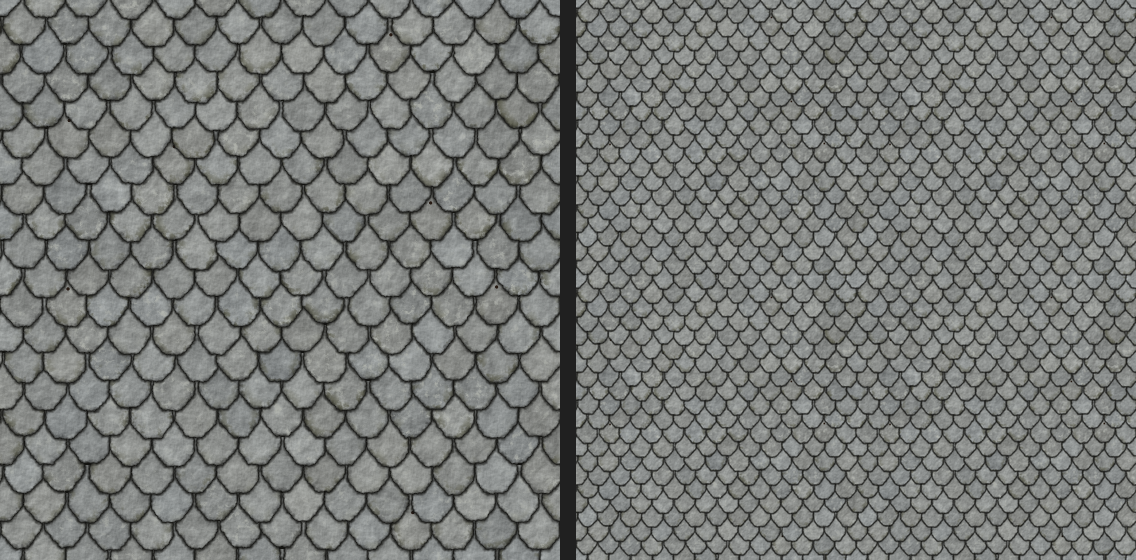
Left: one tile. Right: repeated 2 by 2.
This texture is drawn by a WebGL 1 fragment shader. Its source:

```glsl
precision highp float;
// Weathered grey slate roof: overlapping tiles with clipped lower corners, seamless.

uniform vec2 u_resolution;

const float COLUMNS = 13.0;
const float ROWS = 20.0;
const float PITCH = COLUMNS / ROWS;   // row spacing, in tile widths
const vec2 PHASE = vec2(0.04, 0.4);   // shift of the grid, in columns and rows

const vec3 SLATE = vec3(0.555, 0.567, 0.560);
const vec3 LICHEN = vec3(0.71, 0.72, 0.69);
const vec3 MOSS = vec3(0.30, 0.30, 0.23);
const vec3 CREVICE = vec3(0.075, 0.075, 0.065);
const vec3 RUST = vec3(0.16, 0.11, 0.08);

vec2 hash2(vec2 p) {
  vec3 q = fract(p.xyx * vec3(0.1031, 0.1030, 0.0973));
  q += dot(q, q.yzx + 33.33);
  return fract((q.xx + q.yz) * q.zy);
}

float cornerSlope(vec2 cell, vec2 offset, float period) {
  float angle = 6.2832 * hash2(mod(cell, period) + 0.5).x;
  return dot(vec2(cos(angle), sin(angle)), offset);
}

// Gradient noise that wraps after a whole period, about -0.7 to 0.7
float gradientNoise(vec2 p, float period) {
  vec2 i = floor(p), f = p - i;
  vec2 s = f * f * f * (f * (f * 6.0 - 15.0) + 10.0);
  vec2 e = vec2(1.0, 0.0);
  float low = mix(cornerSlope(i, f, period), cornerSlope(i + e, f - e, period), s.x);
  float high = mix(cornerSlope(i + e.yx, f - e.yx, period),
                   cornerSlope(i + e.xx, f - e.xx, period), s.x);
  return mix(low, high, s.y);
}

float fbm(vec2 p, float period) {
  float sum = 0.0, gain = 0.6;
  for (int i = 0; i < 4; i++) {
    sum += gain * gradientNoise(p, period);
    p *= 2.0;
    period *= 2.0;
    gain *= 0.6;
  }
  return sum;
}

// Signed distance to a tile; the origin is the middle of its lower edge
float tileDistance(vec2 p, vec2 seed) {
  float side = abs(p.x);
  float foot = 0.185 + (seed.x - 0.5) * 0.07 + (seed.y - 0.5) * 0.09 * sign(p.x);
  float clip = dot(vec2(side - foot, p.y), vec2(0.77, -0.64));
  float straight = max(side - 0.485, -p.y);
  float blend = max(0.06 - abs(clip - straight), 0.0);
  return max(clip, straight) + blend * blend / 0.24;
}

void main() {
  vec2 uv = gl_FragCoord.xy / u_resolution;
  vec2 p = uv * COLUMNS;
  float grain = fbm(p * 4.0, COLUMNS * 4.0);
  float lit = fbm(p * 4.0 + vec2(-0.10, 0.14), COLUMNS * 4.0);
  float chips = 0.025 * gradientNoise(p * 6.0, COLUMNS * 6.0)
              + 0.022 * gradientNoise(p * 15.0, COLUMNS * 15.0);

  // Lay rows upward, keeping the topmost tile and the nearest edge above it
  float baseRow = floor(uv.y * ROWS - PHASE.y);
  float rim = 0.0, gap = 0.0;
  vec2 local = vec2(0.0), tile = vec2(0.0);
  for (int j = -1; j <= 1; j++) {
    float row = baseRow + float(j);
    float stagger = PHASE.x + 0.5 * mod(row + 1.0, 2.0);
    float baseColumn = floor(p.x - stagger + 0.5);
    for (int i = -1; i <= 1; i++) {
      float column = baseColumn + float(i);
      vec2 id = mod(vec2(column, row), vec2(COLUMNS, ROWS));
      vec2 shift = (hash2(id + 31.0) - 0.5) * vec2(0.07, 0.09);
      vec2 q = p - vec2(column + stagger, (row + PHASE.y) * PITCH) - shift;
      float tilt = (hash2(id + 57.0).x - 0.5) * 0.14;
      q += tilt * vec2(-q.y, q.x);
      float d = tileDistance(q, hash2(id + 83.0)) + chips;
      if (d < 0.0) {
        rim = -d;
        gap = 1.0;
        local = q;
        tile = id;
      } else {
        gap = min(gap, d);
      }
    }
  }

  // Stone tone: each tile has its own shade, blotches and lichen cover
  vec2 shade = hash2(tile + 113.0);
  vec2 wear = hash2(tile + 151.0);
  vec2 seedOffset = floor(hash2(tile + 197.0) * 50.0);
  float blotch = fbm(local * 2.2 + seedOffset, 64.0);
  float speckle = fbm(local * 5.0 + seedOffset.yx, 64.0);
  vec3 color = SLATE * (1.0 + 0.13 * (shade.x - 0.5) + 0.20 * blotch + 0.16 * grain);
  color += vec3(0.012, 0.002, -0.014) * (shade.y - 0.5);
  color += 0.13 * (grain - lit);
  float cover = smoothstep(0.12, 0.55, speckle + 0.4 * blotch + 0.18 * (wear.x - 0.5));
  color = mix(color, LICHEN, cover * (0.3 + 0.5 * wear.x * wear.x));

  // Moss and flaking along the lower rim, and a rare nail hole
  float low = 1.0 - smoothstep(0.02, 0.30, rim);
  float moss = smoothstep(0.05, 0.40, blotch - 0.5 * speckle + 0.15 * low);
  color = mix(color, MOSS, moss * low * wear.y * 0.75);
  float flake = smoothstep(0.02, 0.09, rim + 0.06 * grain);
  color *= mix(0.82 + 0.25 * grain, 1.0, flake);
  float nail = 1.0 - smoothstep(0.025, 0.05, length(local - vec2(0.0, 0.86)));
  color = mix(color, RUST, nail * step(0.975, shade.y));

  // Dark joints: thin inside the rim, softer where a tile above casts shade
  float open = smoothstep(-0.02, 0.045, rim) * smoothstep(-0.02, 0.085, gap);
  color = mix(CREVICE, color, open);
  color *= mix(0.93, 1.0, smoothstep(0.04, 0.22, gap));
  gl_FragColor = vec4(color, 1.0);
}
```
